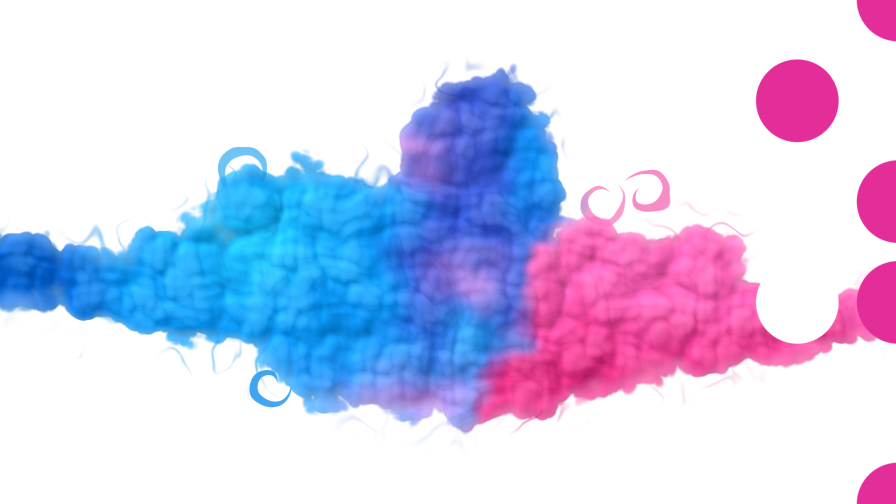
Write a WebGL 1 fragment shader that draws this background.

```glsl
precision highp float;
uniform vec2 u_resolution;

#define PUFF_SCALE 9.0
#define WARP 0.035
#define BILLOW 0.085
#define RELIEF 0.85
#define JOIN 0.035
#define DOT_RADIUS 0.082
#define DOT_STEP 0.2
#define DOT_COLUMN 1.782

const float PI = 3.14159;
const vec3 WHITE = vec3(1.0);
const vec3 CYAN = vec3(0.12, 0.75, 0.97);
const vec3 AZURE = vec3(0.04, 0.56, 0.93);
const vec3 COBALT = vec3(0.02, 0.37, 0.78);
const vec3 INDIGO = vec3(0.18, 0.31, 0.77);
const vec3 LILAC = vec3(0.74, 0.50, 0.85);
const vec3 PINK = vec3(0.95, 0.36, 0.68);
const vec3 CRIMSON = vec3(0.87, 0.19, 0.51);
const vec3 MAGENTA = vec3(0.89, 0.18, 0.60);

vec2 hash2(vec2 p) {
  p = vec2(dot(p, vec2(127.1, 311.7)), dot(p, vec2(269.5, 183.3)));
  return fract(sin(p) * 43758.5);
}

float corner(vec2 i, vec2 f, vec2 o) {
  return dot(hash2(i + o) * 2.0 - 1.0, f - o);
}

float gradientNoise(vec2 p) {
  vec2 i = floor(p), f = fract(p);
  vec2 u = f * f * f * (f * (f * 6.0 - 15.0) + 10.0);
  return mix(mix(corner(i, f, vec2(0, 0)), corner(i, f, vec2(1, 0)), u.x),
             mix(corner(i, f, vec2(0, 1)), corner(i, f, vec2(1, 1)), u.x), u.y);
}

vec2 swirl(vec2 p, float scale) {
  return vec2(gradientNoise(p * scale), gradientNoise(p * scale + 37.0));
}

// Rounded domes around jittered cell centres
float puffs(vec2 p) {
  vec2 i = floor(p), f = fract(p);
  float top = 0.0;
  for (int y = -1; y <= 1; y++) {
    for (int x = -1; x <= 1; x++) {
      vec2 cell = vec2(x, y);
      vec2 r = cell + 0.15 + 0.7 * hash2(i + cell) - f;
      top = max(top, 1.0 - dot(r, r));
    }
  }
  return top;
}

float smokeHeight(vec2 p) {
  p += WARP * swirl(p, 7.0) + 0.4 * WARP * swirl(p, 19.0);
  return 0.58 * puffs(p * PUFF_SCALE) + 0.28 * puffs(p * PUFF_SCALE * 2.1 + 5.0)
       + 0.14 * puffs(p * PUFF_SCALE * 4.3 + 11.0);
}

// Adds an ellipse to a soft union of distances
float lobe(float d, vec2 p, vec2 c, vec2 r) {
  float e = (length((p - c) / r) - 1.0) * min(r.x, r.y);
  float h = max(JOIN - abs(d - e), 0.0) / JOIN;
  return min(d, e) - 0.25 * h * h * JOIN;
}

float cloud(vec2 p) {
  float d = lobe(9.0, p, vec2(0.04, 0.46), vec2(0.13, 0.055));
  d = lobe(d, p, vec2(0.25, 0.42), vec2(0.15, 0.065));
  d = lobe(d, p, vec2(0.41, 0.44), vec2(0.15, 0.12));
  d = lobe(d, p, vec2(0.55, 0.49), vec2(0.12, 0.19));
  d = lobe(d, p, vec2(0.69, 0.42), vec2(0.16, 0.22));
  d = lobe(d, p, vec2(0.935, 0.61), vec2(0.165, 0.18));
  d = lobe(d, p, vec2(0.97, 0.77), vec2(0.08, 0.085));
  d = lobe(d, p, vec2(0.89, 0.35), vec2(0.17, 0.185));
  d = lobe(d, p, vec2(1.06, 0.33), vec2(0.14, 0.14));
  d = lobe(d, p, vec2(1.19, 0.39), vec2(0.16, 0.15));
  d = lobe(d, p, vec2(1.37, 0.40), vec2(0.11, 0.14));
  d = lobe(d, p, vec2(1.50, 0.37), vec2(0.11, 0.075));
  return lobe(d, p, vec2(1.64, 0.36), vec2(0.09, 0.05));
}

float spot(vec2 p, vec2 c, vec2 r) {
  vec2 q = (p - c) / r;
  return exp(-dot(q, q));
}

vec3 inkColor(vec2 p) {
  vec3 c = mix(COBALT, AZURE, smoothstep(0.1, 0.26, p.x));
  c = mix(c, CYAN, 0.8 * spot(p, vec2(0.50, 0.53), vec2(0.17, 0.14)));
  c = mix(c, INDIGO, smoothstep(0.74, 0.86, p.x) * smoothstep(0.2, 0.42, p.y));
  c = mix(c, AZURE, 0.9 * spot(p, vec2(1.07, 0.67), vec2(0.06, 0.15)));
  c = mix(c, LILAC, 0.95 * spot(p, vec2(0.82, 0.71), vec2(0.09, 0.065)));
  c = mix(c, LILAC, 0.8 * spot(p, vec2(0.93, 0.45), vec2(0.075, 0.055)));
  c = mix(c, CYAN, 0.5 * spot(p, vec2(0.95, 0.35), vec2(0.06, 0.06)));
  c = mix(c, LILAC, 0.9 * spot(p, vec2(0.83, 0.20), vec2(0.17, 0.08)));
  vec3 warm = mix(CRIMSON, PINK, smoothstep(0.25, 0.46, p.y));
  return mix(c, warm, smoothstep(-0.03, 0.04, p.x - 0.45 * p.y - 0.86));
}

// Tapered open ring
float curl(vec2 p, vec2 c, float r, float turn, float px) {
  vec2 q = p - c;
  float a = mod(atan(q.y, q.x) + turn + PI, 2.0 * PI) - PI;
  float width = 0.009 * cos(0.5 * a);
  return smoothstep(-px, px, width - abs(length(q) - r * (1.0 + 0.12 * a)));
}

float disc(vec2 p, vec2 c, float px) {
  return 1.0 - smoothstep(-px, px, length(p - c) - DOT_RADIUS);
}

void main() {
  vec2 p = gl_FragCoord.xy / u_resolution.y;
  float px = 0.8 / u_resolution.y;
  vec2 w = p + 0.04 * swirl(p, 8.0) + 0.02 * swirl(p, 21.0);

  // Billowing body with a slightly translucent rim
  float h = smokeHeight(p);
  float d = cloud(w) - BILLOW * (h - 0.66);
  float body = (1.0 - smoothstep(-0.004, 0.004, d)) * mix(0.72, 1.0, smoothstep(0.0, 0.03, -d));
  float slope = h - smokeHeight(p + vec2(-0.009, 0.014));
  vec3 ink = inkColor(p + 0.07 * swirl(p, 9.0) + 0.025 * swirl(p, 24.0));
  vec3 lit = ink * (0.86 + 0.22 * h) + RELIEF * slope * (0.3 + 0.7 * ink);
  lit = mix(lit, WHITE, 0.12 * smoothstep(0.75, 0.95, h));

  // Thin filaments and curls beyond the rim
  float strand = 1.0 - smoothstep(0.0, 0.09, abs(gradientNoise(w * 17.0 + 3.0)));
  float wisp = 0.5 * strand * (1.0 - smoothstep(0.0, 0.045, d)) * smoothstep(-0.1, 0.3, gradientNoise(p * 6.0));
  vec2 q = p + 0.012 * swirl(p, 22.0);
  wisp = max(wisp, 0.7 * curl(q, vec2(1.285, 0.615), 0.036, 0.6, px));
  wisp = max(wisp, 0.6 * curl(q, vec2(1.19, 0.60), 0.035, 2.4, px));
  wisp = max(wisp, 0.8 * curl(q, vec2(0.535, 0.235), 0.032, 3.0, px));
  wisp = max(wisp, 0.6 * curl(q, vec2(0.49, 0.66), 0.045, 4.2, px));
  vec3 color = mix(WHITE, ink, wisp);
  color = mix(color, clamp(lit, 0.0, 1.0), body);

  // Dots on a regular grid
  for (int i = 0; i < 6; i++) {
    float row = float(i);
    float shown = step(0.25, abs(abs(row - 2.5) - 1.5));
    color = mix(color, MAGENTA, shown * disc(p, vec2(DOT_COLUMN, row * DOT_STEP), px));
  }
  vec2 inner = vec2(DOT_COLUMN - DOT_STEP, 4.0 * DOT_STEP);
  color = mix(color, MAGENTA, disc(p, inner, px));
  color = mix(color, WHITE, disc(p, inner - vec2(0.0, 2.0 * DOT_STEP), px));

  gl_FragColor = vec4(color, 1.0);
}
```
